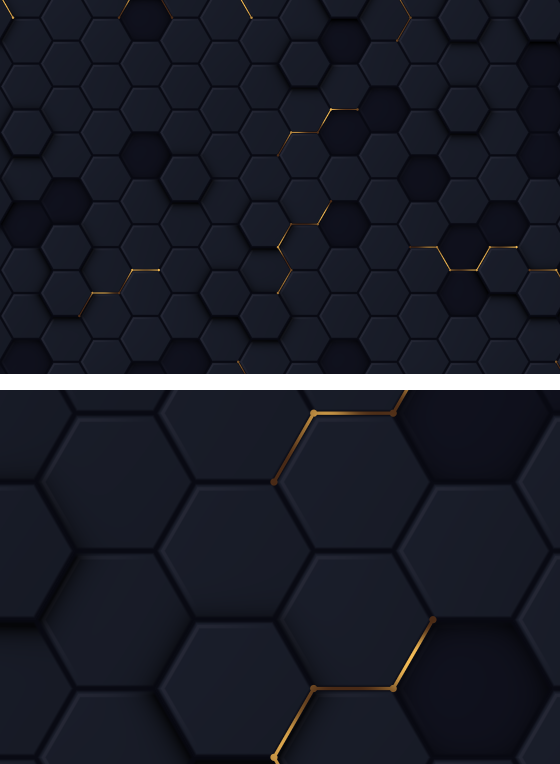
Top, the full canvas; bottom, a detail of the centre.
Reproduce this pattern procedurally as a Shadertoy shader.

```glsl
const float ROWS = 8.15;                 // tiles down the canvas
const float COLUMN_STEP = 0.8660254;     // column spacing for tiles of height 1
const float CORNER_RADIUS = 0.5773503;
const vec2 GRID_ORIGIN = vec2(0.573, 0.885);
const vec2 TRAIL_BLOCK = vec2(3.6, 3.0); // one gold trail per block
const vec2 LIGHT_DIR = vec2(-0.85, -0.53);

const vec3 TILE_COLOR = vec3(0.094, 0.108, 0.154);
const vec3 SUNKEN_COLOR = vec3(0.060, 0.065, 0.112);
const vec3 SEAM_COLOR = vec3(0.030, 0.033, 0.066);
const vec3 RIM_COLOR = vec3(0.175, 0.180, 0.235);
const vec3 BRONZE_COLOR = vec3(0.42, 0.23, 0.09);
const vec3 GOLD_COLOR = vec3(0.96, 0.74, 0.34);

float hash(vec2 p, float seed) {
    vec3 v = fract(vec3(p.xyx) * vec3(0.1031, 0.1030, 0.0973) + seed * 0.137);
    v += dot(v, v.yzx + 33.33);
    return fract((v.x + v.y) * v.z);
}

vec2 polar(float angle) {
    return vec2(cos(angle), sin(angle));
}

float cornerDot(vec2 cell, vec2 offset) {
    return dot(polar(6.2831853 * hash(cell, 9.0)), offset);
}

float gradientNoise(vec2 p) {
    vec2 i = floor(p), f = p - i;
    vec2 u = f * f * f * (f * (f * 6.0 - 15.0) + 10.0);
    vec2 e = vec2(1.0, 0.0);
    return mix(mix(cornerDot(i, f), cornerDot(i + e, f - e), u.x),
               mix(cornerDot(i + e.yx, f - e.yx), cornerDot(i + 1.0, f - 1.0), u.x), u.y);
}

// Signed distance to a flat-topped hexagon of height 1
float hexDistance(vec2 p) {
    p = abs(p);
    return max(p.y, dot(p, vec2(COLUMN_STEP, 0.5))) - 0.5;
}

vec2 columnCenter(float column, float y) {
    float shift = 0.5 * mod(column, 2.0);
    return vec2(column * COLUMN_STEP, floor(y + shift + 0.5) - shift);
}

vec2 nearestCenter(vec2 p) {
    float column = floor(p.x / COLUMN_STEP);
    vec2 a = columnCenter(column, p.y), b = columnCenter(column + 1.0, p.y);
    return distance(p, a) < distance(p, b) ? a : b;
}

// Sunken, flush or raised tile
float tileLevel(vec2 center) {
    vec2 id = floor(center * vec2(1.0 / COLUMN_STEP, 2.0) + 0.5);
    float h = hash(id, 3.0);
    return h < 0.10 ? -0.4 : (h > 0.88 ? 0.8 : 0.0);
}

float segmentDistance(vec2 p, vec2 a, vec2 b) {
    vec2 ab = b - a;
    return length(p - a - ab * clamp(dot(p - a, ab) / dot(ab, ab), 0.0, 1.0));
}

// A trail arrives along a spoke, follows a few sides and leaves along a spoke
vec2 trailPoint(float start, float sides, float k) {
    float corner = start + clamp(k - 1.0, 0.0, sides);
    float reach = (k < 0.5 || k > sides + 1.5) ? 2.0 : 1.0;
    return reach * CORNER_RADIUS * polar(corner * 1.0471976);
}

float trailDistance(vec2 p) {
    float d = 9.0;
    for (int n = 0; n < 9; n++) {
        vec2 block = floor(p / TRAIL_BLOCK) + vec2(n % 3 - 1, n / 3 - 1);
        if (hash(block, 1.0) > 0.9) continue;
        vec2 jitter = 0.25 + 0.5 * vec2(hash(block, 2.0), hash(block, 4.0));
        vec2 q = p - nearestCenter((block + jitter) * TRAIL_BLOCK);
        float start = floor(6.0 * hash(block, 5.0));
        float sides = 1.0 + floor(3.0 * hash(block, 6.0));
        for (float k = 0.0; k < sides + 1.5; k++) {
            vec2 a = trailPoint(start, sides, k), b = trailPoint(start, sides, k + 1.0);
            float node = min(length(q - a), length(q - b)) - 0.014;
            d = min(d, min(segmentDistance(q, a, b), node));
        }
    }
    return d;
}

// Soft shadow dropped by every higher neighbour
float neighborShade(vec2 p, vec2 center, float level) {
    float shade = 1.0;
    for (int i = 0; i < 6; i++) {
        vec2 other = center + polar((float(i) + 0.5) * 1.0471976);
        float drop = max(tileLevel(other) - level, 0.0);
        float d = max(hexDistance(p - other - vec2(0.0, 0.05)), 0.0);
        shade *= 1.0 - min(drop, 0.95) * exp(-d / 0.075);
    }
    return shade;
}

void mainImage(out vec4 fragColor, in vec2 fragCoord) {
    float pixel = ROWS / iResolution.y;
    vec2 p = vec2(fragCoord.x, iResolution.y - fragCoord.y) * pixel - GRID_ORIGIN;
    vec2 center = nearestCenter(p);
    vec2 q = p - center;
    float level = tileLevel(center);
    float d = hexDistance(q);

    // Tile face
    vec3 color = mix(TILE_COLOR, SUNKEN_COLOR, step(level, -0.1));
    color *= 1.0 + 0.10 * dot(q, LIGHT_DIR) + 0.06 * gradientNoise(p * 0.4);

    // Lit rim and dark seam
    float facing = max(dot(normalize(q + 1e-4), LIGHT_DIR), 0.0);
    float rim = 1.0 - smoothstep(0.006, 0.012 + pixel, abs(d + 0.05));
    color = mix(color, RIM_COLOR, rim * facing * (level < 0.0 ? 0.15 : 0.6));
    color *= neighborShade(p, center, level);
    color = mix(color, SEAM_COLOR, 0.9 * smoothstep(-0.03 - 0.5 * pixel, -0.008, d));

    // Gold inlay
    float glint = smoothstep(-0.35, 0.35, gradientNoise(p * 1.7 + 4.3));
    float inlay = clamp(0.5 - (trailDistance(p) - 0.012) / pixel, 0.0, 1.0);
    color = mix(color, mix(BRONZE_COLOR, GOLD_COLOR, glint), inlay * mix(0.65, 1.0, glint));

    fragColor = vec4(color, 1.0);
}
```
